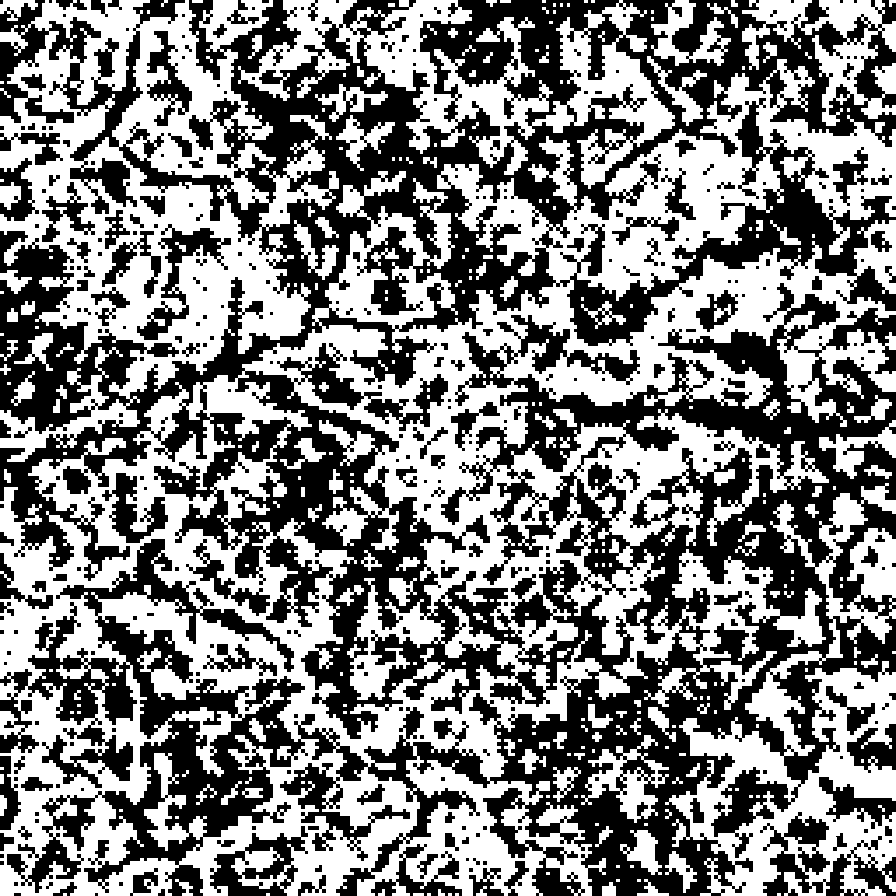
This texture is drawn by a three.js fragment shader. Its source:

```glsl
// One-bit print of a crumpled, pebbled hide on a grid of 256 x 256 square dots.
// Cellular noise gives wavy rings and wrinkle lines, value noise roughens them,
// and a 4 x 4 ordered dither turns the grey relief into pure black and white.
varying vec2 vUv;

vec2 hash2(vec2 p) {
  vec3 q = fract(vec3(p.xyx) * vec3(0.1031, 0.1030, 0.0973));
  q += dot(q, q.yzx + 33.33);
  return fract((q.xx + q.yz) * q.zy);
}

// Smooth value noise, 0 to 1
float noise(vec2 p) {
  vec2 i = floor(p), f = fract(p);
  f = f * f * (3.0 - 2.0 * f);
  float low = mix(hash2(i).x, hash2(i + vec2(1.0, 0.0)).x, f.x);
  float high = mix(hash2(i + vec2(0.0, 1.0)).x, hash2(i + 1.0).x, f.x);
  return mix(low, high, f.y);
}

// Distances to the nearest and second nearest scattered point
vec2 cellular(vec2 p) {
  vec2 i = floor(p), f = fract(p);
  vec2 nearest = vec2(8.0);
  for (int y = -1; y <= 1; y++) {
    for (int x = -1; x <= 1; x++) {
      vec2 cell = vec2(float(x), float(y));
      float d = length(cell + hash2(i + cell) - f);
      nearest.y = min(nearest.y, max(nearest.x, d));
      nearest.x = min(nearest.x, d);
    }
  }
  return nearest;
}

vec2 rotate(vec2 p, float angle) {
  float c = cos(angle), s = sin(angle);
  return vec2(c * p.x + s * p.y, c * p.y - s * p.x);
}

float bayer2(vec2 cell) {
  cell = floor(cell);
  return fract(cell.x * 0.5 + cell.y * cell.y * 0.75);
}

float bayer4(vec2 cell) {
  return bayer2(cell * 0.5) * 0.25 + bayer2(cell);
}

// Pebbles: rings round scattered points, their phase drifting over the sheet
float pebbles(vec2 p) {
  float phase = 9.0 * noise(p * 12.0 + 3.7);
  return sin(9.0 * cellular(rotate(p, 0.4) * 29.0 + 40.0).x + phase);
}

// Wrinkles: a thin dark crease with a bright lip, broken along its length
float wrinkles(vec2 p) {
  vec2 d = cellular(rotate(p, 0.28) * vec2(5.5, 6.5) + 20.0);
  float gap = d.y - d.x;
  float lip = exp(-pow((gap - 0.15) / 0.07, 2.0));
  float crease = exp(-pow(gap / 0.065, 2.0));
  return (lip - crease) * smoothstep(0.25, 0.8, noise(p * 7.0 + 60.0));
}

float relief(vec2 p) {
  vec2 bend = vec2(noise(p * 24.0 + 5.0), noise(p * 24.0 + 71.0)) - 0.5;
  vec2 q = p + 0.03 * bend;
  float tone = 0.42 * pebbles(q) + 0.75 * wrinkles(q);
  tone += 1.2 * (noise(rotate(p, 0.6) * 58.0 + 90.0) - 0.5);
  tone += 1.3 * (noise(rotate(p, 1.1) * 115.0 + 150.0) - 0.5);
  tone += 0.5 * (noise(p * 6.0 + 30.0) - 0.5);
  return tone - 0.03;
}

void main() {
  // Every dot takes one tone, sampled at its centre, and keeps hard square sides
  vec2 cell = floor(vUv * 256.0);
  float tone = relief((cell + 0.5) / 256.0);
  float threshold = 0.55 * (bayer4(cell) - 0.47);
  gl_FragColor = vec4(vec3(step(threshold, tone)), 1.0);
}
```
